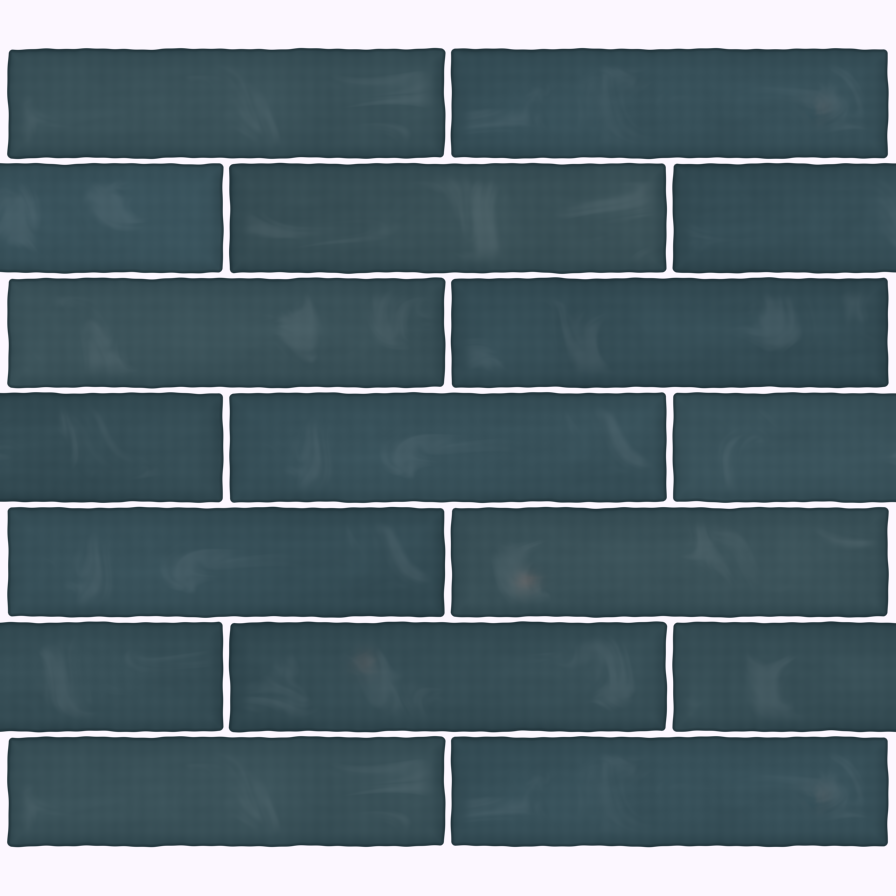
Write a Shadertoy shader that draws this texture.

```glsl
// Glazed teal wall tiles in running bond: seven rows of long tiles on pale grout.
// Each tile is a rounded box with a hand-made wavy rim; hashed tone, layered
// warped sines and darker pooled edges give every tile its own glaze.

float hash(vec2 p) {
    return fract(sin(dot(p, vec2(12.99, 78.23))) * 4375.85);
}

// Layered, rotated and warped sines, roughly -1 to 1
float clouds(vec2 p, float seed) {
    float sum = 0.0, amp = 0.6;
    for (int i = 0; i < 5; i++) {
        p = mat2(0.8, 0.6, -0.6, 0.8) * p * 1.6 + seed;
        p += 0.7 * sin(p.yx * 1.2 + seed);
        sum += amp * sin(p.x) * sin(p.y);
        amp *= 0.6;
    }
    return sum;
}

// Signed distance to a rounded box
float roundBox(vec2 p, vec2 halfSize, float radius) {
    vec2 q = abs(p) - halfSize + radius;
    return length(max(q, 0.0)) + min(max(q.x, q.y), 0.0) - radius;
}

vec3 glaze(vec2 p, float d, vec2 id) {
    float seed = 40.0 * hash(id + 3.0);
    float tone = hash(id + 7.0) - 0.5;
    float broad = clouds(p * vec2(9.0, 13.0), seed);
    float fine = clouds(p * vec2(28.0, 36.0), seed + 5.0);

    // Body colour, slightly bluer on some tiles
    vec3 deep = vec3(0.16, 0.245, 0.275);
    vec3 body = vec3(0.228, 0.322, 0.352) + vec3(-0.012, 0.0, 0.012) * (hash(id + 11.0) - 0.4);
    float light = 0.84 + 0.32 * tone + 0.20 * broad + 0.10 * fine;

    // One end of the tile is darker than the other
    light += 0.9 * (hash(id + 17.0) - 0.5) * p.x;

    // Pooled glaze: a wavering dark band inside the rim
    float band = 0.009 + 0.005 * broad;
    light -= (0.55 + 0.25 * fine) * exp(-max(-d - 0.003, 0.0) / max(band, 0.004));
    vec3 color = mix(deep, body, clamp(light, -0.1, 1.15));

    // Milky bloom and a rare warm stain
    float bloom = smoothstep(0.25, 0.9, clouds(p * vec2(15.0, 24.0), seed + 9.0));
    float inner = smoothstep(0.008, 0.03, -d);
    color += vec3(0.045, 0.04, 0.04) * bloom * inner;
    vec2 stainAt = vec2(0.36, 0.06) * (vec2(hash(id + 23.0), hash(id + 29.0)) - 0.5);
    float stain = exp(-dot(p - stainAt, p - stainAt) * 5000.0) * step(0.7, hash(id + 31.0));
    color += vec3(0.07, 0.025, 0.015) * stain * (0.6 + fine);

    // Faint woven grain
    color += 0.003 * (sin(p.x * 420.0) + sin(p.y * 390.0));

    // Thin dark rim
    return mix(color, vec3(0.11, 0.18, 0.205), 0.65 * smoothstep(-0.0042, -0.0005, d));
}

void mainImage(out vec4 fragColor, in vec2 fragCoord) {
    vec2 uv = fragCoord / iResolution.xy;

    // Find the tile: odd rows are shifted by half a tile
    vec2 pitch = vec2(0.4948, 0.128);
    float row = floor((uv.y - 0.1165) / pitch.y + 0.5);
    float odd = mod(row, 2.0);
    vec2 origin = vec2(mix(0.2526, 0.5, odd), 0.1165);
    float col = floor((uv.x - origin.x) / pitch.x + 0.5);
    vec2 p = uv - origin - vec2(col, row) * pitch;
    vec2 id = vec2(col, mod(row, 6.0));

    // Wavy outline, different on each tile
    float phase = 6.28 * hash(id);
    vec2 wave = vec2(sin(p.y * 75.0 + phase) + 0.5 * sin(p.y * 190.0 - phase),
                     sin(p.x * 48.0 + phase * 2.0) + 0.6 * sin(p.x * 131.0 + phase)
                     + 0.4 * sin(p.x * 290.0 - phase));
    float d = roundBox(p + 0.0005 * wave, vec2(0.2437, 0.0609), 0.005);
    d += 0.0004 * sin(p.x * 83.0 + phase) * sin(p.y * 67.0 - phase);

    // Only seven rows; even rows hold exactly two tiles
    bool laid = row > -0.5 && row < 6.5 && (odd > 0.5 || (col > -0.5 && col < 1.5));
    float soft = 0.8 / iResolution.y;
    float cover = laid ? 1.0 - smoothstep(-soft, soft, d) : 0.0;

    vec3 grout = vec3(0.99, 0.97, 1.0);
    fragColor = vec4(mix(grout, glaze(p, d, id), cover), 1.0);
}
```
